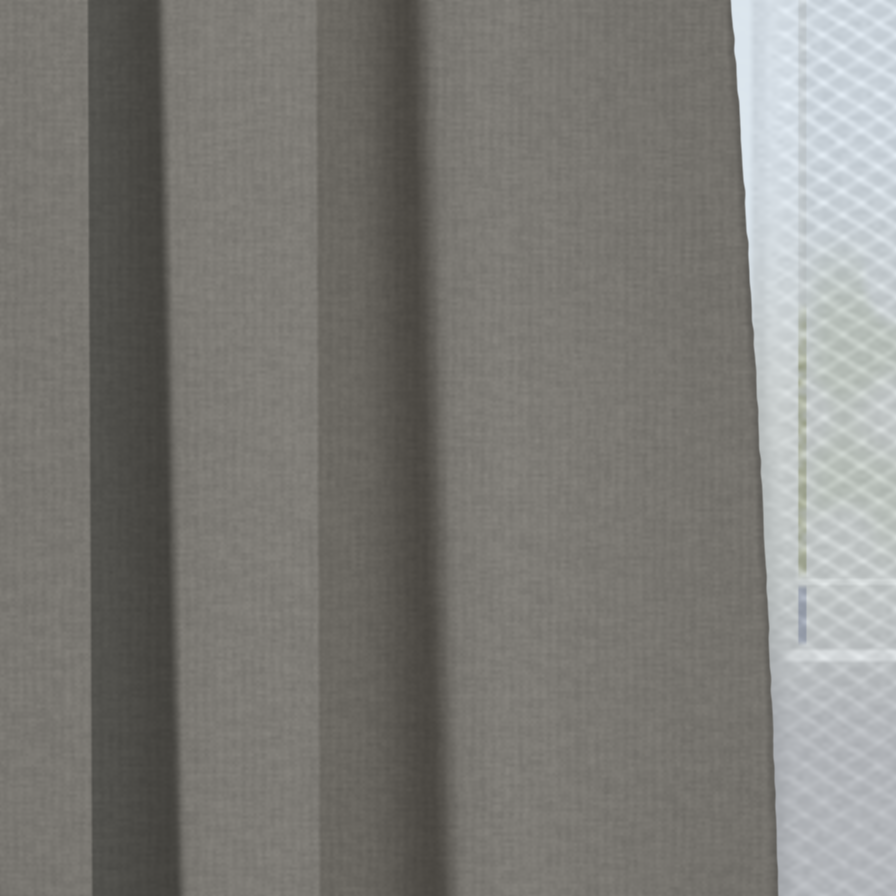
Write a WebGL 1 fragment shader that draws this texture.

```glsl
precision highp float;
uniform vec2 u_resolution;

float hash(vec2 p) {
  return fract(sin(dot(p, vec2(127.1, 311.7))) * 43758.545);
}

float noise(vec2 p) {
  vec2 i = floor(p), f = fract(p);
  f = f * f * (3.0 - 2.0 * f);
  return mix(mix(hash(i), hash(i + vec2(1.0, 0.0)), f.x),
             mix(hash(i + vec2(0.0, 1.0)), hash(i + 1.0), f.x), f.y);
}

// Soft-edged interval between a and b
float band(float x, float a, float b, float blur) {
  return smoothstep(a - blur, a + blur, x) * (1.0 - smoothstep(b - blur, b + blur, x));
}

// Irregular vertical ribs crossed by fine threads
float weave(vec2 p) {
  float wobble = noise(p * vec2(25.0, 60.0)) * 1.8;
  float ribs = sin(p.x * 590.0 + wobble) * (0.4 + 0.6 * noise(p * vec2(90.0, 45.0)));
  float threads = noise(p * vec2(65.0, 260.0)) - 0.5;
  float slubs = noise(p * vec2(210.0, 100.0)) - 0.5;
  float grain = noise(p * 330.0) - 0.5;
  return ribs * 0.012 + threads * 0.035 + slubs * 0.025 + grain * 0.025;
}

vec3 curtain(vec2 p, float down) {
  float deepLeft = 0.098 + 0.005 * down;
  float deepRight = 0.178 + 0.023 * down;
  float crease = 0.352 + 0.004 * down;
  float valley = 0.466 + 0.032 * down;

  vec3 cloth = vec3(0.480, 0.470, 0.448);
  cloth -= 0.025 * smoothstep(0.60, 0.84, p.x);
  cloth += 0.018 * band(p.x, valley + 0.045, 0.61, 0.035);
  cloth -= 0.012 * band(p.x, 0.575, 0.605, 0.008) * (1.0 - down);
  cloth += 0.012 * band(p.x, deepRight + 0.03, crease, 0.025);

  // Gradual turn into the second fold
  float turn = smoothstep(crease, valley - 0.012, p.x);
  vec3 side = mix(vec3(0.418, 0.407, 0.383), vec3(0.300, 0.288, 0.267), pow(turn, 2.4));
  float sideMask = smoothstep(crease - 0.002, crease + 0.004, p.x)
                 * (1.0 - smoothstep(valley - 0.012, valley + 0.025, p.x));
  cloth = mix(cloth, side, sideMask);

  // Deep fold on the left
  float depth = smoothstep(deepLeft, deepRight, p.x);
  vec3 deep = mix(vec3(0.325, 0.322, 0.305), vec3(0.270, 0.264, 0.247), depth);
  float deepMask = smoothstep(deepLeft - 0.002, deepLeft + 0.002, p.x)
                 * (1.0 - smoothstep(deepRight - 0.006, deepRight + 0.010, p.x));
  cloth = mix(cloth, deep, deepMask);

  cloth *= 1.0 + 0.04 * (noise(p * vec2(6.0, 4.0)) - 0.5);
  return cloth * (1.0 + weave(p) * 1.7);
}

vec3 sheerWindow(vec2 p, float down, float edge) {
  vec3 light = mix(vec3(0.805, 0.840, 0.870), vec3(0.765, 0.785, 0.785),
                   smoothstep(0.12, 0.50, down));
  light = mix(light, vec3(0.705, 0.718, 0.735), smoothstep(0.62, 0.85, down));

  // Blurred foliage behind the glass
  float leaves = smoothstep(0.45, 0.75, noise(p * vec2(17.0, 13.0) + 4.0));
  leaves *= band(down, 0.30, 0.60, 0.06) * smoothstep(0.885, 0.93, p.x);
  light = mix(light, vec3(0.70, 0.735, 0.69), leaves * 0.55);

  // Window frame and sill
  light += 0.03 * band(p.x, 0.855, 0.893, 0.006) * (1.0 - smoothstep(0.4, 0.7, down));
  float bar = band(p.x, 0.891, 0.900, 0.0015);
  light = mix(light, vec3(0.72, 0.74, 0.74), bar * 0.4 * (1.0 - smoothstep(0.32, 0.36, down)));
  float flecks = 0.2 + 0.6 * noise(vec2(p.x * 90.0, p.y * 110.0));
  light = mix(light, vec3(0.58, 0.60, 0.48), bar * flecks * band(down, 0.345, 0.64, 0.01));
  light = mix(light, vec3(0.57, 0.60, 0.66), bar * 0.8 * band(down, 0.655, 0.718, 0.004));
  light += 0.06 * band(down, 0.646, 0.653, 0.002) * smoothstep(0.885, 0.900, p.x);
  light += 0.10 * band(down, 0.725, 0.738, 0.003) * smoothstep(0.870, 0.895, p.x);

  // Diagonal net
  float bend = 0.6 * noise(p * vec2(18.0, 22.0));
  float u = p.x * 150.0 + bend;
  float v = p.y * 235.0 + bend;
  float net = pow(0.5 + 0.5 * cos(u + v), 3.0) + 0.7 * pow(0.5 + 0.5 * cos(u - v), 3.0);
  float netFade = smoothstep(0.845, 0.90, p.x) * (1.0 - 0.45 * smoothstep(0.6, 0.9, down));
  light += (net - 0.53) * 0.065 * netFade;
  light += 0.035 * (noise(p * vec2(140.0, 190.0)) - 0.5);

  // Clear daylight beside the hem, then its soft shadow
  float gap = 1.0 - smoothstep(0.834, 0.844, p.x);
  light = mix(light, vec3(0.87, 0.91, 0.94), gap * 0.85);
  light -= 0.05 * (1.0 - smoothstep(0.0, 0.025, p.x - edge)) * smoothstep(0.25, 0.55, down);
  return light;
}

void main() {
  vec2 p = gl_FragCoord.xy / u_resolution;
  float down = 1.0 - p.y;
  float edge = 0.816 + 0.075 * down - 0.022 * down * down;
  edge += 0.0015 * (noise(vec2(3.0, p.y * 70.0)) - 0.5);

  vec3 cloth = curtain(p, down);
  cloth *= 1.0 - 0.16 * smoothstep(edge - 0.010, edge, p.x);
  float outside = smoothstep(edge - 0.0015, edge + 0.0015, p.x);
  gl_FragColor = vec4(mix(cloth, sheerWindow(p, down, edge), outside), 1.0);
}
```
